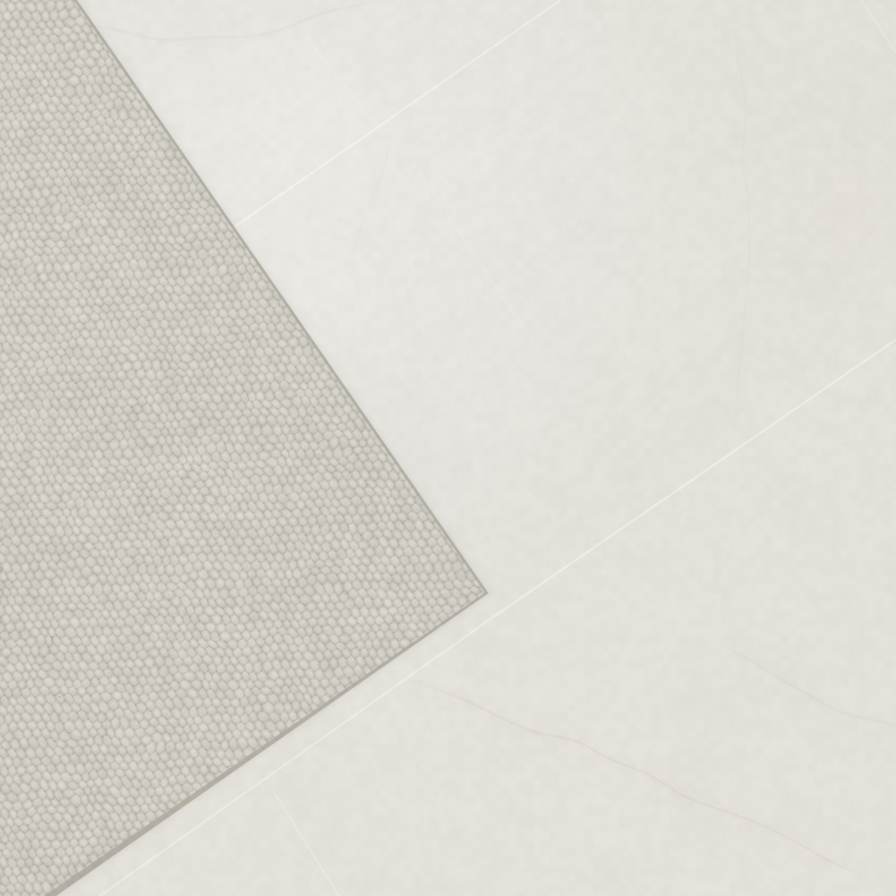
This texture is drawn by a Shadertoy shader. Its source:

```glsl
// A woven rug corner lying on pale stone tiles, seen from above at a slant.
// Signed distances to lines give the rug, joints and veins; a warped brick
// grid parallel to the rug gives the weave, and value noise grains the stone.

const vec2 RUG_TOP = vec2(0.086, 1.0);
const vec2 RUG_CORNER = vec2(0.545, 0.338);
const vec2 RUG_BOTTOM = vec2(0.0625, 0.0);
const vec3 STONE = vec3(0.890, 0.882, 0.855);
const vec3 STONE_LIT = vec3(0.915, 0.912, 0.895);
const vec3 YARN = vec3(0.832, 0.820, 0.785);
const vec3 GROOVE = vec3(0.738, 0.724, 0.684);
const vec3 RIM = vec3(0.675, 0.660, 0.615);
const vec3 VEIN = vec3(0.024, 0.030, 0.034);   // light taken away by a full vein
const vec2 STITCH = vec2(0.0112, 0.0088);
const float WEAVE_ANGLE = -0.964;
const float JOINT_WIDTH = 0.0009;
const float JOINT_GLOW = 0.042;
const float STONE_GRAIN = 0.034;
const float YARN_GRAIN = 0.085;

float hash(vec2 p) {
    return fract(sin(dot(p, vec2(127.1, 311.7))) * 43758.5453);
}

float noise(vec2 p) {
    vec2 i = floor(p), f = fract(p);
    f = f * f * (3.0 - 2.0 * f);
    return mix(mix(hash(i), hash(i + vec2(1, 0)), f.x),
               mix(hash(i + vec2(0, 1)), hash(i + vec2(1, 1)), f.x), f.y);
}

float fbm(vec2 p) {
    float sum = 0.0, amp = 0.5;
    for (int i = 0; i < 4; i++) {
        sum += amp * noise(p);
        p = mat2(1.6, 1.2, -1.2, 1.6) * p + 17.3;
        amp *= 0.5;
    }
    return sum;
}

// x: 0..1 along a to b, y: signed distance, positive on the left
vec2 alongLine(vec2 p, vec2 a, vec2 b) {
    vec2 ab = b - a, d = normalize(ab);
    return vec2(dot(p - a, d) / length(ab), dot(p - a, vec2(-d.y, d.x)));
}

float stroke(float dist, float width, float px) {
    float w = max(width, 0.6 * px);
    return (1.0 - smoothstep(w - 0.5 * px, w + px, abs(dist))) * min(1.0, width / w);
}

float joint(vec2 p, vec2 a, vec2 b, float px) {
    vec2 l = alongLine(p, a, b);
    float ends = smoothstep(-0.01, 0.01, l.x) * smoothstep(1.01, 0.99, l.x);
    return ends * stroke(l.y, JOINT_WIDTH, px);
}

float vein(vec2 p, vec2 a, vec2 b, float bend, float px) {
    vec2 l = alongLine(p, a, b);
    float t = clamp(l.x, 0.0, 1.0);
    float dist = l.y - bend * sin(3.14159 * t) - 0.010 * (noise(p * 17.0) - 0.5);
    float fade = smoothstep(0.0, 0.15, l.x) * smoothstep(1.0, 0.85, l.x);
    return fade * (0.7 * stroke(dist, 0.0011, px) + 0.25 * exp(-abs(dist) / 0.007));
}

vec3 stoneFloor(vec2 p, float px) {
    vec2 toLight = p - vec2(0.33, 0.79);
    vec3 col = mix(STONE, STONE_LIT, exp(-dot(toLight, toLight) / 0.09));
    col += 0.014 * (fbm(p * 9.0) - 0.47) + STONE_GRAIN * (fbm(p * 105.0) - 0.47);
    col -= vec3(0.004, 0.009, 0.011) * exp(-length((p - vec2(0.95, 0.76)) * vec2(1.0, 0.7)) / 0.14);

    // veins in the stone
    float v = vein(p, vec2(0.44, 0.25), vec2(1.0, 0.005), 0.008, px)
            + 0.7 * vein(p, vec2(0.80, 0.28), vec2(1.05, 0.17), -0.01, px)
            + 0.8 * vein(p, vec2(0.08, 0.975), vec2(0.43, 1.01), -0.035, px)
            + 0.4 * vein(p, vec2(0.82, 1.0), vec2(0.82, 0.50), 0.015, px)
            + 0.4 * vein(p, vec2(0.44, 0.87), vec2(0.38, 0.70), 0.01, px);
    col -= VEIN * v;

    // long joints, then the fainter cross joints
    float j = 0.8 * joint(p, vec2(0.627, 1.001), vec2(0.262, 0.747), px)
            + joint(p, vec2(1.01, 0.628), vec2(0.547, 0.309), px)
            + 0.8 * joint(p, vec2(0.547, 0.309), vec2(0.09, -0.015), px)
            + 0.5 * joint(p, vec2(0.304, 0.119), vec2(0.386, -0.012), px)
            + 0.5 * joint(p, vec2(0.955, 1.009), vec2(1.01, 0.926), px)
            + 0.2 * joint(p, vec2(0.46, 0.82), vec2(0.60, 0.61), px)
            + 0.2 * joint(p, vec2(0.34, 0.96), vec2(0.42, 0.86), px);
    return col + JOINT_GLOW * j;
}

vec3 weave(vec2 p) {
    float c = cos(WEAVE_ANGLE), s = sin(WEAVE_ANGLE);
    vec2 warp = vec2(noise(p * 45.0), noise(p * 45.0 + 40.0)) - 0.5;
    vec2 q = mat2(c, -s, s, c) * (p + 0.006 * warp) / STITCH;
    q.x += 0.5 * mod(floor(q.y), 2.0);
    vec2 cell = fract(q) - 0.5;
    float r = hash(floor(q));
    float bump = smoothstep(0.74, 0.22, length(cell * vec2(1.0, 1.1)) + 0.14 * (r - 0.5));
    vec3 col = mix(GROOVE, YARN, bump);
    col += 0.06 * dot(cell, vec2(-0.9, 0.3)) + 0.02 * (r - 0.5);   // light from the upper left
    col += YARN_GRAIN * (fbm(p * 120.0) - 0.47) + 0.022 * (fbm(p * 9.0) - 0.47);
    float fleck = smoothstep(0.92, 0.98, noise(p * 90.0 + 9.0)) * step(0.7, noise(p * 13.0));
    return col - 0.08 * fleck + 0.010 * (p.y - 0.5);
}

void mainImage(out vec4 fragColor, in vec2 fragCoord) {
    vec2 p = fragCoord / iResolution.xy;
    float px = 1.0 / min(iResolution.x, iResolution.y);
    float upper = alongLine(p, RUG_TOP, RUG_CORNER).y;
    vec2 lower = alongLine(p, RUG_CORNER, RUG_BOTTOM);
    float rug = max(upper, lower.y);

    // floor with a soft contact shadow
    vec3 col = stoneFloor(p, px) - 0.04 * exp(-max(rug, 0.0) / 0.004);

    // rug, a thin rim above and a lip that thickens toward the lower left
    float lip = 0.0025 + 0.005 * clamp(lower.x, 0.0, 1.0);
    float rim = max(smoothstep(-0.0030 - px, -0.0030 + px, upper),
                    smoothstep(-lip - px, -lip + px, lower.y));
    vec3 cloth = weave(p) - 0.02 * exp(min(rug, 0.0) / 0.006);
    cloth = mix(cloth, RIM + 0.04 * (fbm(p * 90.0) - 0.3), 0.85 * rim);
    col = mix(col, cloth, smoothstep(px, -px, rug));
    fragColor = vec4(clamp(col, 0.0, 1.0), 1.0);
}
```
